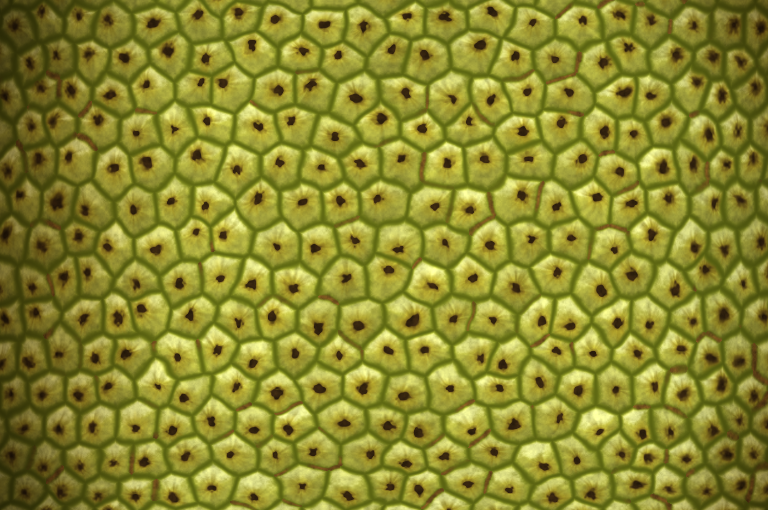
Reproduce this texture procedurally as a Shadertoy shader.

```glsl
// Knobbly jackfruit rind: rounded polygonal bumps with dark tips and green grooves.

const float CELL_SIZE = 0.085;   // bump spacing, in canvas heights
const float ROW_STEP = 0.87;     // row spacing, in bumps

const vec3 GROOVE = vec3(0.37, 0.41, 0.07);
const vec3 RIM = vec3(0.56, 0.60, 0.15);
const vec3 FACE = vec3(0.75, 0.75, 0.28);
const vec3 SHINE = vec3(0.84, 0.85, 0.56);
const vec3 CROWN = vec3(0.70, 0.63, 0.15);
const vec3 CRACK = vec3(0.50, 0.32, 0.13);
const vec3 HALO = vec3(0.44, 0.33, 0.08);
const vec3 TIP = vec3(0.17, 0.11, 0.05);

vec2 hash22(vec2 p) {
    vec3 h = fract(vec3(p.xyx) * vec3(0.1031, 0.1030, 0.0973));
    h += dot(h, h.yzx + 33.33);
    return fract((h.xx + h.yz) * h.zy);
}

float noise(vec2 p) {
    vec2 i = floor(p), f = fract(p);
    f = f * f * (3.0 - 2.0 * f);
    float low = mix(hash22(i).x, hash22(i + vec2(1, 0)).x, f.x);
    float high = mix(hash22(i + vec2(0, 1)).x, hash22(i + vec2(1, 1)).x, f.x);
    return mix(low, high, f.y);
}

float fbm(vec2 p) {
    return 0.55 * noise(p) + 0.3 * noise(p * 2.1 + 7.3) + 0.15 * noise(p * 4.3 + 2.9);
}

// Jittered centre of a bump on the staggered lattice
vec2 bumpCentre(vec2 id) {
    vec2 jitter = (hash22(id + 71.0) - 0.5) * vec2(0.42, 0.42);
    return vec2(id.x + 0.5 + 0.5 * mod(id.y, 2.0), (id.y + 0.5) * ROW_STEP) + jitter;
}

// Finds the owning bump; returns distance to its border
float findBump(vec2 p, out vec2 id, out vec2 centre, out vec2 facet, out float edgeHash) {
    float row = floor(p.y / ROW_STEP);
    vec2 base = vec2(floor(p.x - 0.5 * mod(row, 2.0)), row);
    float nearest = 1e3;
    for (int j = -2; j <= 2; j++)
    for (int i = -2; i <= 2; i++) {
        vec2 cell = base + vec2(i, j);
        vec2 c = bumpCentre(cell);
        float d = dot(p - c, p - c);
        if (d < nearest) { nearest = d; id = cell; centre = c; }
    }
    float border = 1e3;
    float total = 0.0;
    facet = vec2(0.0);
    for (int j = -2; j <= 2; j++)
    for (int i = -2; i <= 2; i++) {
        vec2 cell = id + vec2(i, j);
        if (i == 0 && j == 0) continue;
        vec2 c = bumpCentre(cell);
        vec2 dir = normalize(c - centre);
        float d = dot(0.5 * (c + centre) - p, dir);
        float weight = exp(-16.0 * d);
        facet += dir * weight;
        total += weight;
        if (d < border) { border = d; edgeHash = hash22(id + cell + 19.0).x; }
    }
    facet /= total;
    return border;
}

// Wraps the flat canvas onto the round fruit
vec2 wrapFruit(vec2 c) {
    return vec2(asin(c.x * 0.97) / 0.97, asin((c.y - 0.06) * 1.15) / 1.15);
}

vec3 bumpColour(vec2 p, vec2 view, float soft) {
    vec2 id, centre, facet;
    float edgeHash;
    vec2 warped = p + 0.14 * (vec2(noise(p * 2.5), noise(p * 2.5 + 40.0)) - 0.5);
    float border = findBump(warped, id, centre, facet, edgeHash);
    vec2 rnd = hash22(id + 5.0);
    vec2 q = warped - centre - view * vec2(0.16, 0.24);
    float r = length(q);
    float streak = noise(q / max(r, 0.01) * 5.0 + id * 7.0);
    float grain = fbm(p * 8.0);

    // Sloping faces, lit from above
    float light = dot(facet, normalize(vec2(-0.15, 1.0)));
    vec3 col = mix(RIM, FACE, smoothstep(0.02, 0.15 + soft, border + 0.05 * (grain - 0.5)));
    float shine = smoothstep(0.0, 0.8, light + 0.7 * (grain - 0.5));
    shine *= smoothstep(0.04, 0.11 + soft, border) * smoothstep(0.14, 0.30, r);
    col = mix(col, SHINE, shine * (0.4 + 0.5 * rnd.x));
    col *= 1.0 + 0.15 * light * smoothstep(0.05, 0.25, r);

    // Ochre crown with fine radial fibres
    float crown = 1.0 - smoothstep(0.14, 0.42, r + 0.12 * (streak - 0.5));
    col = mix(col, CROWN, crown * (0.55 + 0.35 * rnd.y));
    col *= 0.95 + 0.10 * (streak - 0.5) + 0.28 * (grain - 0.45) + 0.12 * (rnd.x - 0.5);

    // Grooves, some of them dried and cracked
    float groove = 1.0 - smoothstep(0.0, 0.07 + soft, border);
    col = mix(col, GROOVE, groove * 0.95);
    float dried = smoothstep(0.86, 0.90, edgeHash) * smoothstep(0.3, 0.6, noise(p * 1.5 + 9.0));
    float crack = dried * (1.0 - smoothstep(0.01, 0.045 + soft, border + 0.06 * (grain - 0.5)));
    col = mix(col, CRACK * (0.6 + 0.8 * grain), crack * 0.85);

    // Dark, ragged tip
    float ragged = r + 0.09 * (noise(q * 13.0 + id * 3.0) - 0.5);
    float size = 0.08 + 0.045 * rnd.y;
    col = mix(col, HALO, 0.6 * (1.0 - smoothstep(size, size + 0.07 + soft, ragged)));
    float tip = 1.0 - smoothstep(size - soft, size + soft, ragged);
    return mix(col, TIP * (0.6 + 0.9 * grain), tip * 0.93);
}

void mainImage(out vec4 fragColor, in vec2 fragCoord) {
    vec2 c = (fragCoord - 0.5 * iResolution.xy) / iResolution.y;
    float pixel = 1.0 / (iResolution.y * CELL_SIZE);
    float blur = smoothstep(0.42, 0.9, length(c * vec2(1.0, 0.8)));
    vec3 col = bumpColour(wrapFruit(c) / CELL_SIZE + 60.0, c, max(0.025, 0.8 * pixel) + 0.08 * blur);

    // Falloff towards the turned-away sides, strongest at the left
    float left = smoothstep(-0.35, -0.85, c.x);
    float right = smoothstep(0.4, 0.85, c.x);
    float corner = smoothstep(0.65, 0.98, length(c));
    col *= (1.0 - 0.45 * left) * (1.0 - 0.20 * right) * (1.0 - 0.32 * corner);
    col *= 1.0 - 0.06 * smoothstep(0.2, 0.5, abs(c.y));
    col = mix(col, col * vec3(1.03, 0.92, 0.75), max(left, corner));
    fragColor = vec4(clamp(col, 0.0, 1.0), 1.0);
}
```
